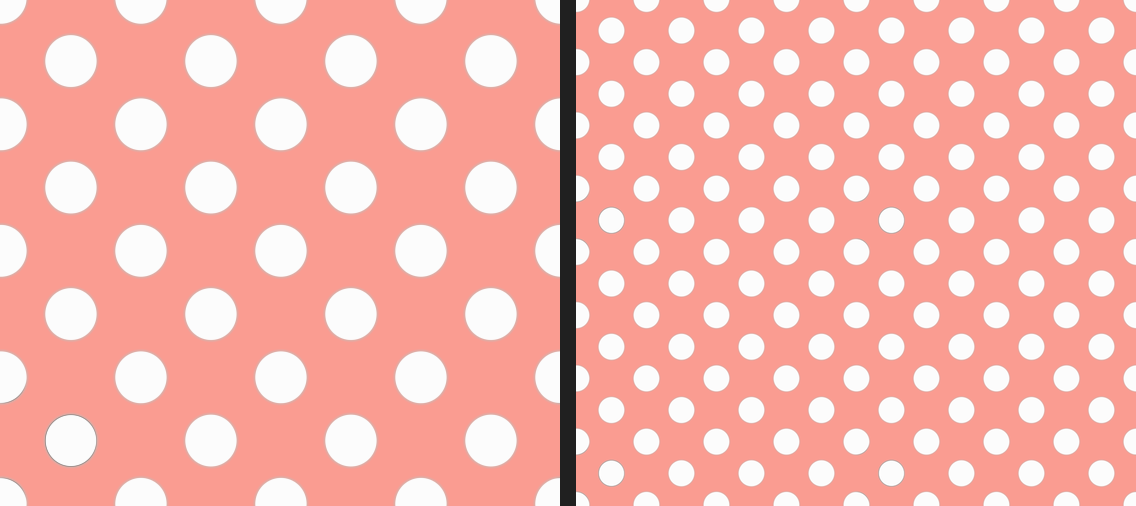
Left, the tile; right, the same tile 2 across and 2 down.
Give the GLSL for this pattern, as a Shadertoy shader.

```glsl
// Staggered white polka dots on coral pink, four cells across and four down.
// Each cell holds a corner dot and a centre dot, found by wrapped distances;
// dots have a soft muted rim, and one small patch shows a grey worn hairline.

// Offset from the nearest point of a grid with the given cell size.
vec2 wrapOffset(vec2 p, vec2 cell) {
    return p - cell * floor(p / cell + 0.5);
}

// Signed distance to the nearest dot, in canvas widths.
float dotDistance(vec2 p, vec2 cell) {
    vec2 stretch = vec2(1.0, 0.99);
    float corner = length(wrapOffset(p, cell) * stretch);
    float centre = length(wrapOffset(p - 0.5 * cell, cell) * stretch);
    return min(corner, centre) - 0.0458;
}

void mainImage(out vec4 fragColor, in vec2 fragCoord) {
    vec2 p = fragCoord / iResolution.x;
    vec2 canvas = vec2(1.0, iResolution.y / iResolution.x);
    float softness = max(0.0012, 0.7 / iResolution.x);

    float d = dotDistance(p - vec2(0.0017, 0.0039), canvas / 4.0);

    // Flat ground with a muted rim that fades outwards
    vec3 ground = vec3(0.98, 0.61, 0.57);
    vec3 rim = vec3(0.87, 0.675, 0.645);
    vec3 color = mix(rim, ground, smoothstep(0.0005, 0.0055, d));

    // Dots
    color = mix(vec3(0.99), color, smoothstep(-softness, softness, d));

    // Worn hairline around the dots inside one wrapped patch
    float patchRadius = length(wrapOffset(p - vec2(0.078, 0.117), canvas));
    float wear = 1.0 - smoothstep(0.085, 0.115, patchRadius);
    float hairline = 1.0 - smoothstep(0.0, 1.5 * softness, abs(d));
    color = mix(color, vec3(0.45, 0.42, 0.41), 0.6 * wear * hairline);

    fragColor = vec4(color, 1.0);
}
```
